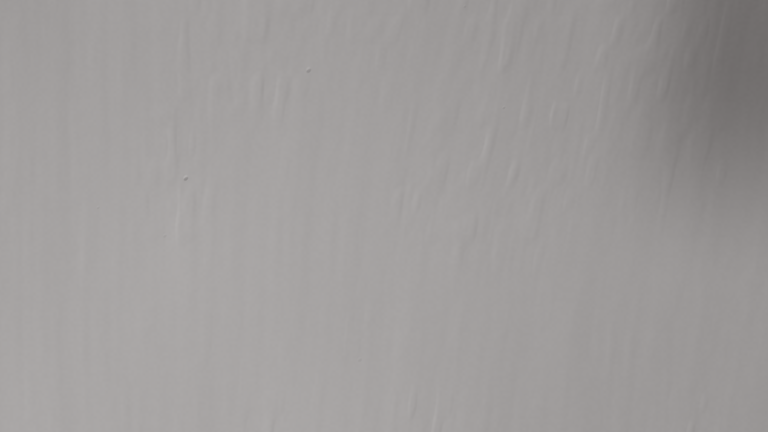
Write a WebGL 1 fragment shader that draws this texture.

```glsl
precision highp float;
// Brushed grey painted wall with faint vertical strokes, small ridges and a soft corner shadow.
uniform vec2 u_resolution;

#define LIGHT_PAINT vec3(0.662, 0.651, 0.648)
#define SHADOW_DEPTH 0.135
#define STROKE_FREQ vec2(62.0, 4.5)
#define STROKE_GAIN 0.017
#define RIDGE_FREQ vec2(44.0, 15.0)
#define RIDGE_GAIN 0.050
#define LEAN 0.16
#define GRAIN_GAIN 0.008
#define FLECKS 7

float hash(vec2 p) {
  return fract(sin(dot(p, vec2(127.1, 311.7))) * 43758.5453);
}

float noise(vec2 p) {
  vec2 i = floor(p);
  vec2 f = fract(p);
  f = f * f * (3.0 - 2.0 * f);
  float low = mix(hash(i), hash(i + vec2(1.0, 0.0)), f.x);
  float high = mix(hash(i + vec2(0.0, 1.0)), hash(i + 1.0), f.x);
  return mix(low, high, f.y);
}

// Strokes stand upright on the left and lean towards the right.
vec2 brushSpace(vec2 p) {
  float lean = LEAN * smoothstep(0.2, 1.2, p.x);
  float wobble = 0.02 * noise(p * 4.0);
  return vec2(p.x - lean * (p.y - 0.5) + wobble, p.y);
}

float strokes(vec2 b) {
  float fine = noise(b * STROKE_FREQ) - 0.5;
  float wide = noise(b * STROKE_FREQ * 0.4 + 31.0) - 0.5;
  return fine * 0.6 + wide * 0.4;
}

float paintHeight(vec2 b) {
  float n = noise(b * RIDGE_FREQ + 7.0);
  return smoothstep(0.45, 0.95, n) + 0.4 * noise(b * RIDGE_FREQ * 1.9);
}

// Broad light: falls off to the right, with a shadow in the upper right.
float lighting(vec2 uv) {
  float light = -0.064 * smoothstep(0.25, 1.05, uv.x);
  light -= 0.024 * smoothstep(0.35, 1.0, uv.y);
  light -= 0.018 * (1.0 - smoothstep(0.0, 0.22, uv.x)) * uv.y;
  float edge = 0.80 + 0.03 * smoothstep(0.5, 1.0, uv.y);
  float across = smoothstep(edge - 0.05, edge + 0.14, uv.x);
  float upward = smoothstep(0.32, 0.85, uv.y);
  return light - SHADOW_DEPTH * across * upward;
}

// Scattered chips: a small dark pit with a pale rim above it.
float flecks(vec2 p, float aspect) {
  float sum = 0.0;
  for (int k = 0; k < FLECKS; k++) {
    float id = float(k) + 1.0;
    vec2 centre = vec2(hash(vec2(id, 2.3)) * aspect, hash(vec2(id, 8.9)));
    float radius = mix(0.004, 0.007, hash(vec2(id, 5.1)));
    vec2 d = p - centre;
    d.x -= 0.4 * d.y;
    float pit = 1.0 - smoothstep(0.3, 1.0, length(d) / radius);
    float rim = 1.0 - smoothstep(0.2, 1.0, length(d - vec2(-0.5, 0.7) * radius) / radius);
    float strength = mix(0.02, 0.14, pow(hash(vec2(id, 4.7)), 3.0));
    sum += strength * (0.5 * rim - pit);
  }
  return sum;
}

void main() {
  vec2 uv = gl_FragCoord.xy / u_resolution;
  float aspect = u_resolution.x / u_resolution.y;
  vec2 p = vec2(uv.x * aspect, uv.y);
  vec2 b = brushSpace(p);

  // Relief lit from the upper left, stronger in loose patches.
  float patches = mix(0.2, 1.0, smoothstep(0.45, 0.8, noise(p * vec2(5.0, 3.5) + 3.0)));
  float relief = paintHeight(b) - paintHeight(b + vec2(-0.003, 0.003));

  float tone = lighting(uv);
  tone += 0.012 * (noise(p * 2.6 + 11.0) - 0.5);
  tone += STROKE_GAIN * strokes(b);
  tone += RIDGE_GAIN * patches * relief;
  tone += GRAIN_GAIN * (noise(p * 150.0) - 0.5);
  tone += flecks(p, aspect);

  gl_FragColor = vec4(LIGHT_PAINT + tone * vec3(1.0, 1.01, 1.01), 1.0);
}
```
